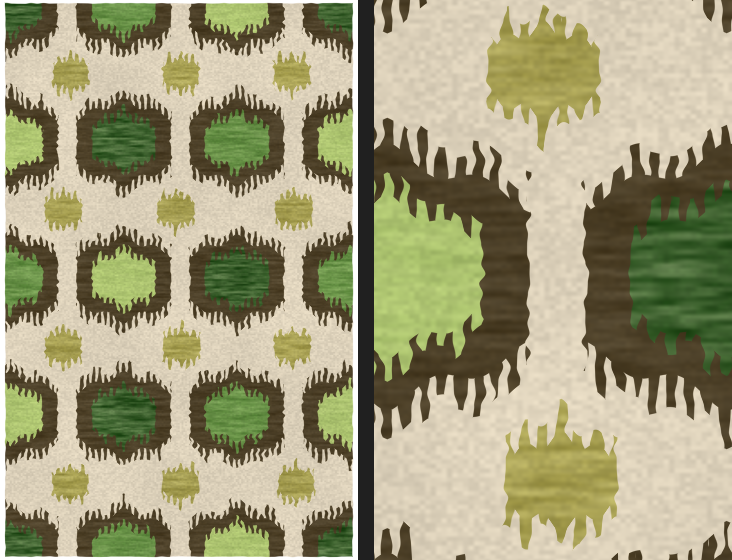
Left, the full canvas; right, a detail of the centre.
This pattern is drawn by a Shadertoy shader. Its source:

```glsl
#define PITCH vec2(20.2, 24.4)    // medallion spacing, canvas height = 100
#define ORIGIN vec2(22.1, 50.2)   // centre of medallion (0, 0)
#define STRAND 1.08               // spacing of fringe strands
#define CREAM vec3(.865, .82, .73)
#define BROWN vec3(.30, .25, .155)
#define OLIVE vec3(.65, .62, .32)
#define DARK_GREEN vec3(.25, .39, .19)
#define MID_GREEN vec3(.41, .57, .28)
#define LIGHT_GREEN vec3(.68, .77, .44)

float hash(vec2 p) {
    vec3 q = fract(vec3(p.xyx) * .1031);
    q += dot(q, q.yzx + 33.33);
    return fract((q.x + q.y) * q.z);
}

float noise(vec2 p) {
    vec2 i = floor(p), f = fract(p);
    f = f * f * (3. - 2. * f);
    return mix(mix(hash(i), hash(i + vec2(1, 0)), f.x),
               mix(hash(i + vec2(0, 1)), hash(i + 1.), f.x), f.y);
}

// Ikat blot: solid body with vertical strands above and below.
// size = (half width, height at centre, height at sides, strand length)
float blot(vec2 q, vec4 size, float seed, float aa) {
    float side = abs(q.x) - size.x + .55 * (noise(vec2(seed, q.y * 1.7 + seed)) - .5);
    float wobble = .5 * (noise(vec2(floor(q.x / STRAND) + seed, q.y * 1.3)) - .5);
    float along = (q.x + wobble) / STRAND + .5;
    float half_id = q.y > 0. ? 7. : 31.;
    float r = hash(vec2(floor(along) + 40., seed + half_id));

    // Sloping shoulders with a raised centre and smaller side peaks
    float t = abs(q.x) / size.x;
    float root = mix(size.y, size.z, t) + .2 * size.w * cos(t * 9.4);
    float tip = root + size.w * (.25 + .75 * r);
    float y = abs(q.y);
    float taper = mix(.36, .2, clamp((y - root) / (tip - root), 0., 1.));
    float strand = max(abs(fract(along) - .5) * STRAND - taper, y - tip);
    float d = max(side, min(y - root, strand));
    return smoothstep(aa, -aa, d);
}

void mainImage(out vec4 fragColor, in vec2 fragCoord) {
    vec2 p = fragCoord * 100. / iResolution.y;
    float width = 100. * iResolution.x / iResolution.y;
    float aa = 75. / iResolution.y;

    // Yarn: long weft streaks, fine loops and slow wear
    float streak = noise(p * vec2(.28, 2.3)) * .6 + noise(p * vec2(.8, 3.6) + 50.) * .4 - .5;
    float loops = noise(p * vec2(3.1, 3.7)) - .5;
    float wear = noise(p * .14 + 9.) - .5;
    vec3 col = CREAM + .02 * streak;

    // Small olive blots between the medallions
    vec2 grid = (p - ORIGIN) / PITCH;
    vec2 gap = floor(grid);
    float gapSeed = 90. * hash(gap + 20.);
    vec2 q = p - ORIGIN - (gap + .5) * PITCH;
    q.x += 1.6 * (hash(gap + 71.) - .5);
    float spot = blot(q, vec4(3.25, 2.7, 1.5, 1.9), gapSeed, aa);
    col = mix(col, OLIVE + .2 * streak, spot);

    // Brown medallions
    vec2 cell = round(grid);
    float seed = 90. * hash(cell + 50.);
    q = p - ORIGIN - cell * PITCH;
    float frame = blot(q, vec4(8.4, 7.5, 4.4, 2.7), seed, aa);
    col = mix(col, BROWN + .13 * streak, frame);

    // Hearts cycle through three greens, mirrored about the middle row
    float kind = mod(cell.x + abs(cell.y) + 2., 3.);
    vec3 green = kind < .5 ? DARK_GREEN : kind < 1.5 ? MID_GREEN : LIGHT_GREEN;
    float contrast = kind < .5 ? .38 : kind < 1.5 ? .24 : .12;
    green += contrast * streak * vec3(1., .9, .85);
    float heart = blot(q, vec4(5.7, 4.6, 2.1, 1.9), seed + 13., aa);
    col = mix(col, green, heart);

    col *= 1. + .11 * loops + .05 * wear;

    // White margin with a slightly uneven woven edge
    vec2 mid = vec2(width * .5, 50.);
    vec2 outside = abs(p - mid) - mid + vec2(.95, .6);
    float edge = max(outside.x, outside.y) + .2 * (noise(p * .9) - .5);
    col = mix(col, vec3(1), smoothstep(-aa, aa, edge));
    fragColor = vec4(col, 1);
}
```
